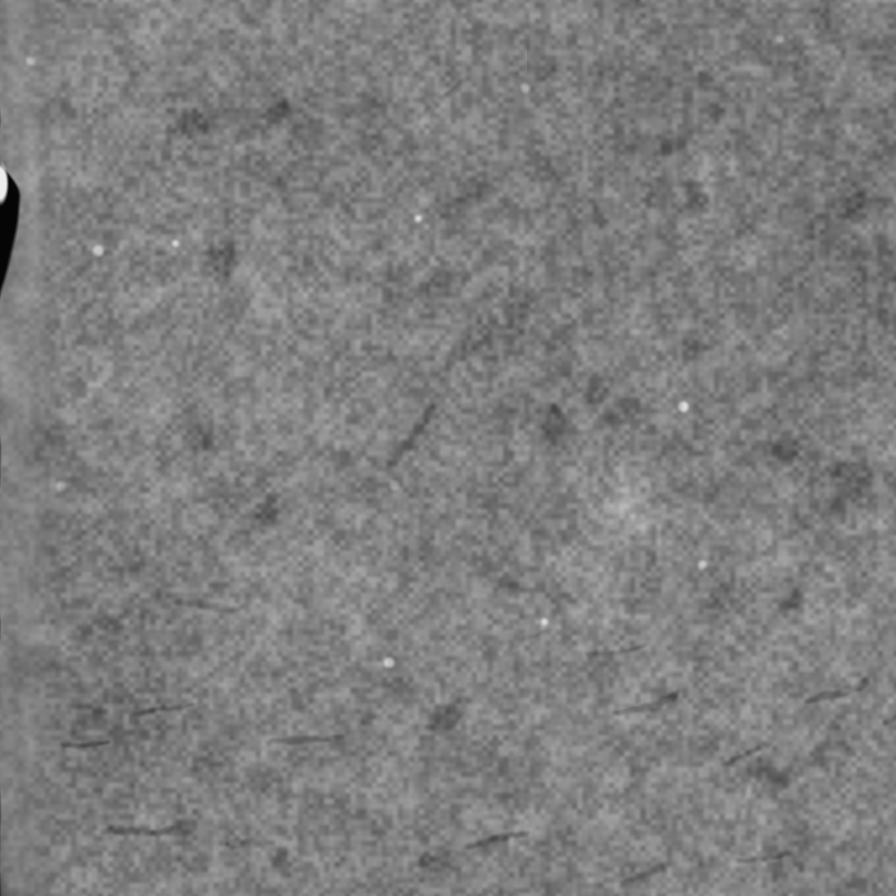
Write a Shadertoy shader that draws this texture.

```glsl
#define BASE_GREY 0.508
#define GRAIN_CELLS 170.0
#define GRAIN_DEPTH 0.15
#define MOTTLE_DEPTH 0.09
#define SHADE_DEPTH 0.055
#define BLOTCH_CELLS 11.0
#define BLOTCH_DEPTH 0.13
#define STREAK_CELLS 8.0
#define STREAK_DEPTH 0.15
#define SPECK_CELLS 6.0
#define SPECK_GLOW 0.36
#define WISP_GLOW 0.09

float hash(vec2 p) {
    return fract(sin(dot(p, vec2(127.1, 311.7))) * 43758.5453);
}

float noise(vec2 p) {
    vec2 cell = floor(p), f = fract(p);
    f = f * f * (3.0 - 2.0 * f);
    float low = mix(hash(cell), hash(cell + vec2(1, 0)), f.x);
    float high = mix(hash(cell + vec2(0, 1)), hash(cell + vec2(1, 1)), f.x);
    return mix(low, high, f.y);
}

// Noise centred on zero
float ripple(vec2 p) {
    return noise(p) - 0.5;
}

vec2 warp(vec2 p, float frequency, float amount) {
    return p + amount * vec2(ripple(p * frequency), ripple(p * frequency + 37.4));
}

// Soft round patch, 1 at its centre
float patchAt(vec2 p, vec2 centre, vec2 size) {
    vec2 q = (p - centre) / size;
    return exp(-dot(q, q));
}

// Scattered soft capsules, one candidate per grid cell
float marks(vec2 p, float cells, float seed, float chance, float halfLength,
            float radius, float blur, float angle, float spread) {
    float mask = 0.0;
    vec2 home = floor(p * cells);
    for (int j = -1; j <= 1; j++) {
        for (int i = -1; i <= 1; i++) {
            vec2 id = home + vec2(i, j);
            vec2 key = id + seed;
            if (hash(key) > chance) continue;
            vec2 jitter = vec2(hash(key + 11.3), hash(key + 27.7));
            vec2 q = p - (id + 0.15 + 0.7 * jitter) / cells;
            float size = mix(0.55, 1.0, hash(key + 5.1));
            float turn = angle + spread * (hash(key + 41.9) - 0.5);
            vec2 axis = vec2(cos(turn), sin(turn));
            float reach = halfLength * size;
            q -= axis * clamp(dot(q, axis), -reach, reach);
            float strength = mix(0.4, 1.0, hash(key + 63.2));
            float edge = radius * size;
            mask = max(mask, strength * (1.0 - smoothstep(edge - blur, edge + blur, length(q))));
        }
    }
    return mask;
}

void mainImage(out vec4 fragColor, in vec2 fragCoord) {
    vec2 p = fragCoord / iResolution.xy;
    vec2 ragged = warp(p, 75.0, 0.02);
    vec2 bent = warp(warp(p, 14.0, 0.025), 90.0, 0.004);
    float leftBand = 1.0 - smoothstep(0.02, 0.09, p.x);

    // Broad shading and cloudy mottling
    float shade = patchAt(p, vec2(0.13, 0.20), vec2(0.13, 0.12))
                + patchAt(p, vec2(0.78, 0.93), vec2(0.10, 0.09))
                + patchAt(p, vec2(0.98, 0.75), vec2(0.10, 0.25));
    float grey = BASE_GREY - SHADE_DEPTH * shade * (0.3 + 1.2 * noise(p * 18.0));
    grey += MOTTLE_DEPTH * (0.5 * ripple(p * 6.0) + 0.7 * ripple(p * 24.0 + 9.0)
                          + 0.8 * ripple(p * 55.0 + 4.0));

    // Fine grain, calmer along the left band
    float grain = ripple(p * GRAIN_CELLS) + 0.6 * ripple(p.yx * GRAIN_CELLS * 0.6 + 3.7);
    grey += GRAIN_DEPTH * grain * (1.0 - 0.5 * leftBand);
    grey += 0.07 * leftBand * ripple(vec2(p.x * 90.0 + p.y * 6.0, p.y * 4.0));

    // Dark ragged blotches, denser on the right
    float blotches = marks(ragged, BLOTCH_CELLS, 3.1, mix(0.22, 0.5, p.x),
                           0.010, 0.016, 0.008, 1.2, 2.5);
    grey -= BLOTCH_DEPTH * blotches * (1.0 - leftBand);

    // Thin dark slanted streaks, mostly in the lower part
    float lower = 1.0 - smoothstep(0.28, 0.42, p.y);
    float streaks = marks(bent, STREAK_CELLS, 17.6, 0.6, 0.045, 0.0045, 0.003, 0.3, 0.5) * lower;
    float strays = marks(bent, 5.0, 29.3, 0.35, 0.04, 0.005, 0.004, 0.9, 0.9) * (1.0 - lower);
    grey -= STREAK_DEPTH * max(streaks, 0.7 * strays) * (1.0 - leftBand);

    // Pale patch, pale wisps and bright specks
    float wispArea = patchAt(p, vec2(0.79, 0.12), vec2(0.14, 0.10));
    grey += WISP_GLOW * wispArea * marks(bent, 9.0, 8.4, 0.5, 0.04, 0.004, 0.003, 1.4, 0.5);
    grey += WISP_GLOW * patchAt(ragged, vec2(0.69, 0.43), vec2(0.035, 0.04));
    grey += SPECK_GLOW * marks(p, SPECK_CELLS, 51.7, 0.3, 0.0, 0.006, 0.0032, 0.0, 0.0);

    // Black notch on the left edge with a white glint
    vec2 rim = warp(p, 30.0, 0.006);
    float bulge = smoothstep(0.63, 0.78, rim.y) * (1.0 - smoothstep(0.78, 0.83, rim.y));
    float notch = 1.0 - smoothstep(-0.003, 0.003, rim.x - 0.026 * bulge + 0.003);
    grey += 0.05 * patchAt(p, vec2(0.035, 0.76), vec2(0.012, 0.10));
    grey = mix(grey, 0.02, notch);
    float glint = length((p - vec2(0.0, 0.795)) / vec2(0.009, 0.022));
    grey = mix(grey, 0.93, 1.0 - smoothstep(0.7, 1.2, glint));

    fragColor = vec4(vec3(clamp(grey, 0.0, 1.0)), 1.0);
}
```
